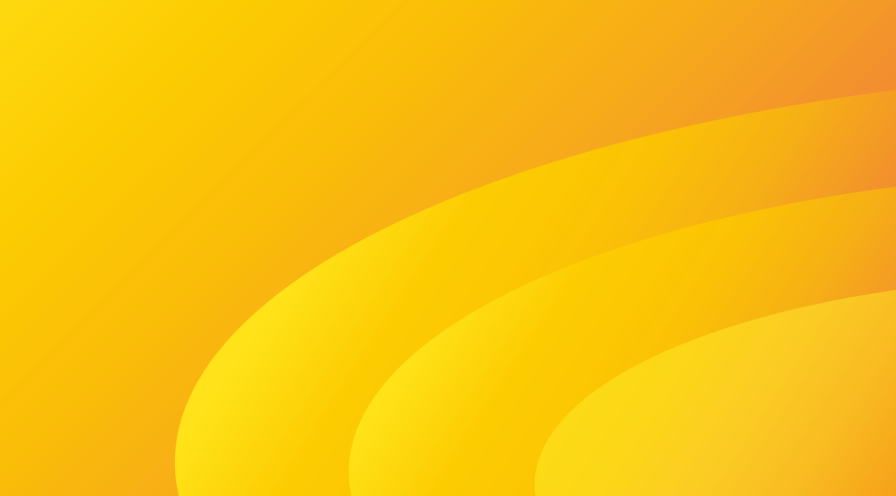
Give the GLSL for this background, as a Shadertoy shader.

```glsl
// Five evenly spaced colours, with faint stepped streaks along the gradient
vec3 ramp(float t, vec3 c0, vec3 c1, vec3 c2, vec3 c3, vec3 c4) {
    t = clamp(t, 0.0, 1.0);
    float streaked = 4.0 * (t - 0.3 * (fract(t * 22.0) - 0.5) / 22.0);
    vec3 color = mix(c0, c1, clamp(streaked, 0.0, 1.0));
    color = mix(color, c2, clamp(streaked - 1.0, 0.0, 1.0));
    color = mix(color, c3, clamp(streaked - 2.0, 0.0, 1.0));
    return mix(color, c4, clamp(streaked - 3.0, 0.0, 1.0));
}

// Smooth coverage of a wide, flattened ellipse
float ellipseMask(vec2 p, vec2 center, float radius) {
    float d = length((p - center) / vec2(1.0, 0.367)) - radius;
    return clamp(0.5 - d / fwidth(d), 0.0, 1.0);
}

vec3 goldRamp(float t) {
    return ramp(t, vec3(1.0, 0.89, 0.10), vec3(0.99, 0.80, 0.005),
                vec3(0.985, 0.765, 0.015), vec3(0.965, 0.69, 0.08),
                vec3(0.95, 0.56, 0.18));
}

void mainImage(out vec4 fragColor, in vec2 fragCoord) {
    // Canvas height is one unit
    vec2 p = fragCoord / iResolution.xy * vec2(1.803, 1.0);
    float depth = 1.0 - p.y;

    // Diagonal backdrop, yellow at upper left to orange at right
    vec3 color = ramp((p.x + depth) / 1.984,
                      vec3(0.996, 0.85, 0.06), vec3(0.99, 0.795, 0.005),
                      vec3(0.98, 0.735, 0.035), vec3(0.965, 0.66, 0.11),
                      vec3(0.95, 0.55, 0.19));

    // Nested curved sheets, each lit along its left edge
    float slant = p.x + 0.65 * depth;
    color = mix(color, goldRamp((slant - 0.939) / 1.103),
                ellipseMask(p, vec2(2.519, 0.068), 2.167));
    color = mix(color, goldRamp((slant - 1.279) / 0.986),
                ellipseMask(p, vec2(2.366, 0.049), 1.664));

    // Paler innermost sheet
    vec3 pale = ramp((slant - 1.643) / 0.798,
                     vec3(0.99, 0.86, 0.08), vec3(0.99, 0.84, 0.09),
                     vec3(0.985, 0.80, 0.14), vec3(0.975, 0.735, 0.13),
                     vec3(0.965, 0.64, 0.10));
    color = mix(color, pale, ellipseMask(p, vec2(2.224, 0.0235), 1.148));

    fragColor = vec4(color, 1.0);
}
```
